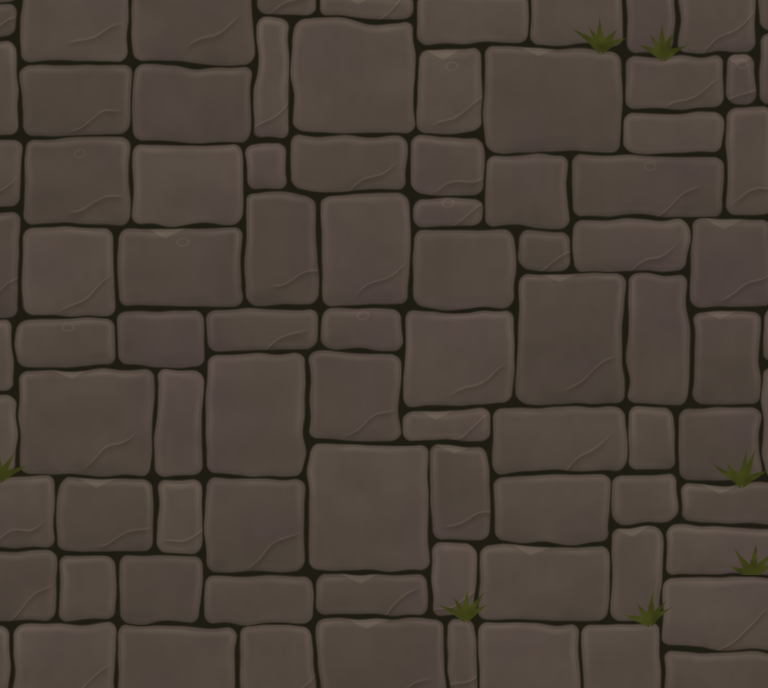
This texture is drawn by a Shadertoy shader. Its source:

```glsl
// Old ashlar paving: worn brown stones of many sizes with dark joints and grass tufts.
// Each grid vertex owns one rectangle, bounded by the joints of its four cells;
// rounded boxes with warped edges are then shaded with rims, cracks and chips.

#define CELL vec2(0.136, 0.121)
#define JITTER 0.72
#define GAP 0.0027
#define CORNER 0.014
#define WARP 0.007
#define STONE vec3(0.312, 0.272, 0.240)
#define RIM vec3(0.048, 0.045, 0.038)
#define JOINT vec3(0.112, 0.106, 0.072)
#define GRASS vec3(0.225, 0.235, 0.085)
#define GRASS_SHARE 0.10
#define CRACK_SHARE 0.5
#define SPLIT_SHARE 0.3

float hash(vec2 p) {
    return fract(sin(dot(p, vec2(127.1, 311.7))) * 43758.5453);
}

float noise(vec2 p) {
    vec2 i = floor(p), f = fract(p);
    f = f * f * (3.0 - 2.0 * f);
    return mix(mix(hash(i), hash(i + vec2(1, 0)), f.x),
               mix(hash(i + vec2(0, 1)), hash(i + 1.0), f.x), f.y);
}

vec2 wobble(vec2 p) {
    return vec2(noise(p), noise(p + 37.3)) - 0.5;
}

float joint(vec2 cell) {
    return 0.5 + JITTER * (hash(cell) - 0.5);
}

// Low corner in xy, high corner in zw; joints alternate between upright and level.
vec4 stoneRect(vec2 v) {
    float ne = joint(v), sw = joint(v - 1.0);
    float nw = joint(v - vec2(1, 0)), se = joint(v - vec2(0, 1));
    vec4 offset = mod(v.x + v.y, 2.0) < 0.5 ? vec4(sw, se, ne, nw) : vec4(nw, sw, se, ne);
    return (vec4(v - 1.0, v) + offset) * CELL.xyxy;
}

float roundedBox(vec2 p, vec2 halfSize, float r) {
    vec2 q = abs(p) - halfSize + r;
    return length(max(q, 0.0)) + min(max(q.x, q.y), 0.0) - r;
}

vec3 shadeStone(vec2 p, vec2 local, vec2 halfSize, float depth, vec2 id) {
    float seed = hash(id + 3.1);
    vec2 uv = local / halfSize;

    // Body: tone per stone, soft brushwork and a shaded foot
    float tone = 1.0 + 0.08 * (seed - 0.5) + 0.035 * uv.y;
    tone += 0.07 * (noise(p * vec2(16.0, 24.0) + seed * 50.0) - 0.5);
    tone += 0.035 * (noise(p * vec2(80.0, 55.0)) - 0.5);
    float foot = local.y + halfSize.y + 0.012 * noise(p * 35.0);
    tone -= 0.10 * smoothstep(0.028, 0.004, foot);
    vec3 col = STONE * tone;
    col += vec3(0.0, -0.007, 0.006) * smoothstep(0.55, 0.9, noise(p * 13.0 + 9.0));

    // Worn rim, strongest on the upper edge
    float band = smoothstep(0.003, 0.006, depth) * smoothstep(0.015, 0.006, depth);
    col += RIM * band * (0.55 + 0.35 * uv.y) * (0.4 + noise(p * 28.0 + seed * 9.0));

    // Slanted crack: lit lip over a thin shadow
    vec2 c = local - halfSize * vec2(0.35, -0.5);
    float slope = mix(0.3, 0.9, hash(id + 5.7));
    float s = c.y - slope * c.x - 0.004 * sin(c.x * 90.0 + seed * 6.0);
    float span = smoothstep(0.045, 0.025, abs(c.x)) * step(hash(id + 8.3), CRACK_SHARE);
    col += span * (RIM * 0.8 * exp(-s * s / 4e-6)
         - 0.035 * smoothstep(-0.014, 0.0, s) * smoothstep(0.0, -0.002, s));

    // Chipped notch in the top edge
    float chip = 0.018 - (halfSize.y - local.y) - 0.5 * abs(local.x + 0.2 * halfSize.x);
    col += RIM * smoothstep(0.0, 0.003, chip) * step(hash(id + 2.9), 0.22);

    // Small oval pit
    float pit = abs(length((local - halfSize * vec2(0.05, 0.6)) * vec2(1.0, 1.4)) - 0.008);
    col += RIM * 0.6 * smoothstep(0.003, 0.0, pit) * step(0.86, hash(id + 6.1));
    return col;
}

// Fan of tapering blades growing from the origin
float tuft(vec2 p, float seed) {
    float mask = 0.0;
    for (float i = 0.0; i < 5.0; i++) {
        float angle = (i - 2.0) * 0.55 + 0.3 * (hash(vec2(i, seed)) - 0.5);
        vec2 dir = vec2(sin(angle), cos(angle));
        float t = dot(p, dir) / mix(0.032, 0.05, hash(vec2(seed, i)));
        float side = abs(p.x * dir.y - p.y * dir.x);
        float blade = side - 0.008 * (1.0 - t);
        mask = max(mask, smoothstep(0.0015, -0.0015, blade) * smoothstep(-0.1, 0.0, t));
    }
    return mask;
}

void mainImage(out vec4 fragColor, in vec2 fragCoord) {
    vec2 p = fragCoord / iResolution.y + 3.0;
    p += WARP * (wobble(p * 12.0) + 0.5 * wobble(p * 38.0));
    vec2 cell = floor(p / CELL);
    float nearest = 1.0, grass = 0.0;
    vec3 stone = STONE;

    for (int k = 0; k < 4; k++) {
        vec2 id = cell + vec2(k & 1, k >> 1);
        vec4 r = stoneRect(id);

        // Some tall stones break into a block and a slab
        float cut = mix(r.y, r.w, mix(0.32, 0.6, hash(id + 4.4)));
        if (r.w - r.y > CELL.y && hash(id + 1.7) < SPLIT_SHARE) {
            if (p.y > cut) { r.y = cut; id += 0.37; } else r.w = cut;
        }
        vec2 halfSize = 0.5 * (r.zw - r.xy);
        vec2 local = p - 0.5 * (r.xy + r.zw);
        vec2 bent = local + 0.006 * wobble(p * 26.0 + hash(id) * 70.0);
        float d = roundedBox(bent, halfSize - GAP, min(CORNER, 0.6 * min(halfSize.x, halfSize.y)));
        if (d < nearest) {
            nearest = d;
            stone = shadeStone(p, local, halfSize, -d, id);
        }
        if (hash(id + 9.2) < GRASS_SHARE)
            grass = max(grass, tuft(local - halfSize * vec2(0.55, -1.0), hash(id)));
    }

    float soft = max(0.0022, 1.0 / iResolution.y);
    vec3 col = mix(JOINT, stone, smoothstep(soft, -soft, nearest));
    vec3 blades = GRASS * (0.85 + 0.3 * noise(p * 90.0));
    fragColor = vec4(mix(col, blades, 0.95 * grass), 1.0);
}
```
